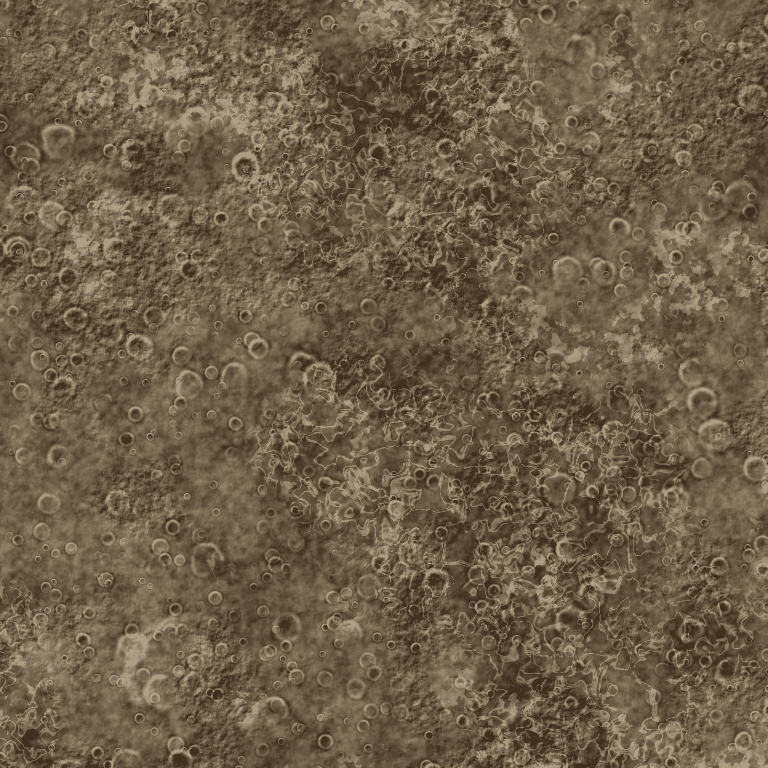
Reproduce this texture procedurally as a three.js fragment shader.

```glsl
varying vec2 vUv;

vec2 hash2(vec2 p) {
  vec3 h = fract(p.xyx * vec3(0.1031, 0.1030, 0.0973));
  h += dot(h, h.yzx + 33.33);
  return fract((h.xx + h.yz) * h.zy);
}

float noise(vec2 p) {
  vec2 cell = floor(p), f = fract(p);
  f = f * f * (3.0 - 2.0 * f);
  float low = mix(hash2(cell).x, hash2(cell + vec2(1.0, 0.0)).x, f.x);
  float high = mix(hash2(cell + vec2(0.0, 1.0)).x, hash2(cell + 1.0).x, f.x);
  return mix(low, high, f.y);
}

float fbm(vec2 p) {
  float sum = 0.0, weight = 0.533;
  for (int i = 0; i < 4; i++) {
    sum += weight * noise(p);
    p = mat2(1.6, 1.2, -1.2, 1.6) * p + 17.3;
    weight *= 0.5;
  }
  return sum;
}

// Scattered rings: pale rim, dark or pale bowl, shadowed moat
float craters(vec2 p, float cells, float share, float wobble) {
  vec2 q = p * cells, home = floor(q);
  float shade = 0.0;
  for (int y = -1; y <= 1; y++) {
    for (int x = -1; x <= 1; x++) {
      vec2 cell = home + vec2(float(x), float(y));
      vec2 kind = hash2(cell + cells * 3.0 + 51.0);
      vec2 d = q - cell - hash2(cell + cells);
      float radius = mix(0.17, 0.45, kind.x * kind.x);
      float r = length(d) / radius + wobble;
      float lit = dot(d, vec2(-0.5, 0.85)) / (length(d) + 0.01);
      float rim = exp(-36.0 * (r - 1.0) * (r - 1.0));
      float moat = exp(-30.0 * (r - 1.35) * (r - 1.35));
      float bowl = 1.0 - smoothstep(0.5, 0.85, r);
      float fill = mix(-0.65, 0.35, fract(kind.x * 7.0)) - 0.2 * lit;
      shade += step(kind.y, share) * (rim * (0.6 + 0.35 * lit) + bowl * fill - 0.25 * moat);
    }
  }
  return shade;
}

float grain(vec2 p) {
  return fbm(p * 150.0 + 5.0);
}

void main() {
  vec2 p = vUv;
  vec2 warp = vec2(noise(p * 70.0), noise(p * 70.0 + 31.0)) - 0.5;

  // Mottled ground
  float medium = fbm(p * 26.0 + 9.0);
  float tone = 0.37 + 0.55 * (fbm(p * 6.0) - 0.5) + 0.7 * (medium - 0.5);
  tone += 0.9 * (fbm(p * 120.0 + 3.0) - 0.5);

  // Craters in three sizes, with broken rims
  float wear = smoothstep(0.25, 0.7, fbm(p * 45.0 + 63.0));
  float large = craters(p, 7.0, 0.22, 0.3 * warp.x);
  tone += (0.15 + 0.5 * wear) * large;
  tone += (0.15 + 0.8 * wear) * craters(p, 23.0, 0.35, 0.3 * warp.y);
  tone += (0.15 + 0.8 * wear) * craters(p, 46.0, 0.35, 0.2 * warp.x);

  // Crusty relief lit from the upper left
  float rough = 0.35 + 1.3 * smoothstep(0.45, 0.62, fbm(p * 11.0 + 80.0)) + abs(large);
  tone += 1.1 * rough * (grain(p) - grain(p + vec2(-0.0014, 0.0018)));

  // Pale vein network over dark pits, in patches
  float vein = 1.0 - abs(2.0 * fbm(p * 52.0 + warp * 1.5 + 14.0) - 1.0);
  float veined = smoothstep(0.49, 0.64, fbm(p * 5.0 + 40.0));
  tone += veined * (0.65 * smoothstep(0.84, 0.98, vein) - 0.22);

  // Clusters of pale flecks
  float flecked = smoothstep(0.57, 0.7, fbm(p * 9.0 + 20.0));
  tone += 0.55 * flecked * smoothstep(0.5, 0.6, fbm(p * 105.0 + 70.0));

  vec3 darkEarth = vec3(0.31, 0.25, 0.18), paleCrust = vec3(0.64, 0.58, 0.48);
  gl_FragColor = vec4(mix(darkEarth, paleCrust, clamp(tone, -0.2, 1.12)), 1.0);
}
```
